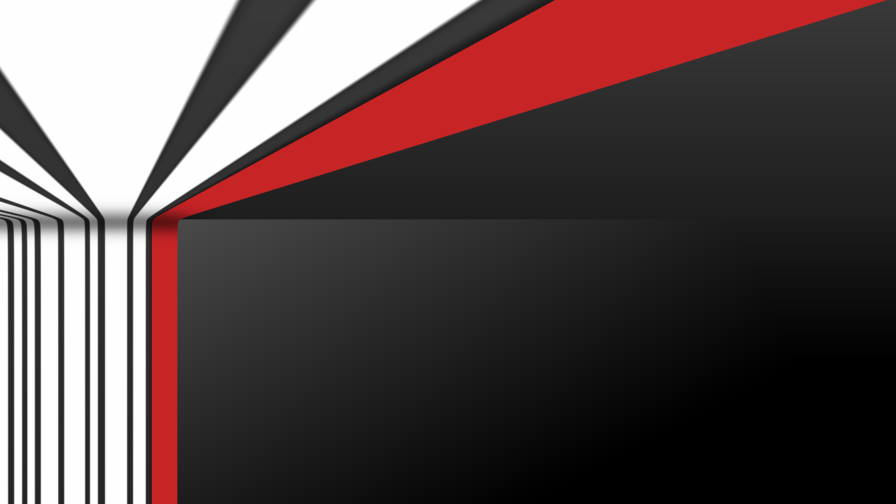
A WebGL 1 fragment shader for this background:

```glsl
precision highp float;

uniform vec2 u_resolution;

#define FOLD_Y 0.5648
#define VANISH_X 0.2338
#define SPREAD 27.4
#define BEND 0.004
#define RED_LEFT 0.3009
#define RED_RIGHT 0.3519
#define EDGE_BLUR 0.0006
#define CREASE_WIDTH 0.022
#define CREASE_DEPTH 0.52
#define WHITE vec3(0.995)
#define RED vec3(0.78, 0.14, 0.15)

// Coverage of four bars given by their left and right edges
float fourBars(float x, vec4 left, vec4 right, float soft) {
    vec4 inside = smoothstep(left - soft, left + soft, vec4(x))
                * (1.0 - smoothstep(right - soft, right + soft, vec4(x)));
    return dot(inside, vec4(1.0));
}

float darkBars(float x, float soft) {
    float outer = fourBars(x, vec4(0.0162, 0.0440, 0.0694, 0.1157),
                              vec4(0.0280, 0.0542, 0.0810, 0.1273), soft);
    float inner = fourBars(x, vec4(0.1690, 0.1944, 0.2523, 0.2894),
                              vec4(0.1785, 0.2083, 0.2639, 0.3030), soft);
    return clamp(outer + inner, 0.0, 1.0);
}

// Dark wall above the fold, diagonally lit floor below it
float backdrop(vec2 p, float height, float pixel) {
    float wall = 0.115 + 0.25 * height;
    float shade = 0.11 + 0.39 * height;
    float lit = 0.29 - 0.164 * (p.x - RED_RIGHT) + 0.315 * height;
    float panel = max(max(lit, shade), 0.0);
    return mix(panel, wall, smoothstep(-pixel, pixel, height));
}

void main() {
    vec2 p = gl_FragCoord.xy / u_resolution.y;
    float pixel = 1.0 / u_resolution.y;
    float height = p.y - FOLD_Y;

    // Stripes run straight below the fold and fan out above it
    float rise = 0.5 * (height + sqrt(height * height + BEND * BEND));
    float zoom = 1.0 + SPREAD * rise;
    float x = VANISH_X + (p.x - VANISH_X) / zoom;
    float slant = SPREAD * (x - VANISH_X) * smoothstep(-BEND, BEND, height);
    float sharp = 0.75 * pixel * sqrt(1.0 + slant * slant) / zoom;

    // White sheet with bevelled dark bars
    float bar = darkBars(x, sharp + EDGE_BLUR);
    float core = darkBars(x, 0.0035);
    float barGray = 0.19 + 0.08 * height;
    barGray *= mix(0.35, 1.0, core);
    barGray *= 1.0 - 0.5 * smoothstep(0.296, RED_LEFT, x);
    vec3 color = mix(WHITE, vec3(barGray), bar);

    // Red ribbon, then the backdrop to its right
    color = mix(color, RED, smoothstep(RED_LEFT - sharp, RED_LEFT + sharp, x));
    float outside = smoothstep(RED_RIGHT - sharp, RED_RIGHT + sharp, x);
    color = mix(color, vec3(backdrop(p, height, pixel)), outside);

    // Soft shadow along the crease
    float offset = (height + 0.006) / CREASE_WIDTH;
    float crease = exp(-offset * offset);
    crease *= 1.0 - smoothstep(0.33, 0.44, p.x);
    color *= 1.0 - CREASE_DEPTH * crease * (1.0 - outside * step(height, 0.0));

    gl_FragColor = vec4(color, 1.0);
}
```
